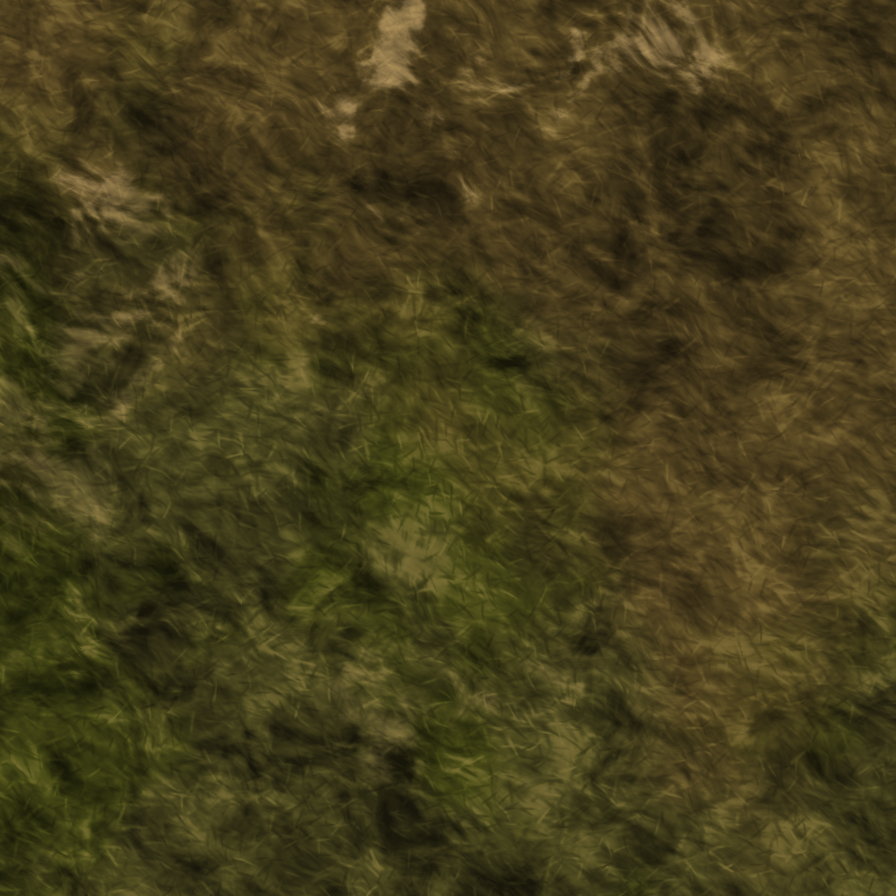
Give the GLSL for this texture, as a WebGL 1 fragment shader.

```glsl
precision highp float;
uniform vec2 u_resolution;

#define BLADE_LAYERS 8
#define BLADE_DENSITY 19.0
#define BLADE_WIDTH 0.075
#define BLADE_OPACITY 0.58
#define CLUMP_CONTRAST 0.72
#define PIT_CONTRAST 0.95
#define STREAK_CONTRAST 0.95
#define BROWN vec3(0.298, 0.242, 0.116)
#define OLIVE vec3(0.264, 0.250, 0.108)
#define GRASS vec3(0.242, 0.252, 0.074)
#define STRAW vec3(0.470, 0.405, 0.220)
#define BARE_SOIL vec3(0.530, 0.440, 0.280)

float hash(vec2 p) {
  return fract(sin(dot(p, vec2(127.1, 311.7))) * 43758.5453);
}

mat2 rotation(float angle) {
  float c = cos(angle), s = sin(angle);
  return mat2(c, s, -s, c);
}

float noise(vec2 p) {
  vec2 cell = floor(p), f = fract(p);
  f = f * f * (3.0 - 2.0 * f);
  float low = mix(hash(cell), hash(cell + vec2(1.0, 0.0)), f.x);
  float high = mix(hash(cell + vec2(0.0, 1.0)), hash(cell + 1.0), f.x);
  return mix(low, high, f.y);
}

// Fractal noise, centred on 0.5
float fbm(vec2 p) {
  float sum = 0.0, amplitude = 0.533;
  for (int i = 0; i < 4; i++) {
    sum += amplitude * noise(p);
    p = rotation(0.6) * p * 2.03 + 17.3;
    amplitude *= 0.5;
  }
  return sum;
}

// Soft curved blades, one per cell: x is coverage, y is brightness
vec2 bladeLayer(vec2 p, float seed, float turn) {
  vec2 home = floor(p);
  vec2 result = vec2(0.0, 1.0);
  for (int j = -1; j <= 1; j++) {
    for (int i = -1; i <= 1; i++) {
      vec2 cell = home + vec2(float(i), float(j));
      vec2 id = cell + seed * 19.7;
      float pick = hash(id + 3.1);
      vec2 centre = cell + 0.2 + 0.6 * vec2(hash(id), hash(id + 7.7));
      // Neighbours lean together, with some stray blades
      float lean = -0.45 + 2.6 * (noise(cell * 0.25 + seed) - 0.5);
      lean += 1.7 * (hash(id + 11.3) - 0.5) - turn;
      vec2 q = (p - centre) * rotation(lean);
      float along = q.x / mix(0.5, 0.9, pick);
      float bend = 0.22 * (hash(id + 5.9) - 0.5) * (along * along - 0.4);
      float width = BLADE_WIDTH * (1.15 - 0.5 * along);
      float mask = 1.0 - smoothstep(0.0, width * 1.6, abs(q.y - bend));
      mask *= 1.0 - smoothstep(0.3, 1.0, abs(along));
      float shade = hash(id + 2.4);
      float brightness = 0.64 + 0.52 * shade + 0.45 * pow(shade, 6.0);
      if (mask > result.x) result = vec2(mask, brightness);
    }
  }
  return result;
}

void main() {
  vec2 uv = gl_FragCoord.xy / u_resolution.y;

  // Dry heath above a diagonal border, grass below it
  float clump = fbm(uv * 6.0 + 4.2);
  float border = dot(uv - vec2(0.5, 0.50), vec2(-0.45, -0.89));
  float green = smoothstep(-0.22, 0.25, border + 0.7 * (fbm(uv * 5.0 + 31.0) - 0.5));
  float lush = smoothstep(0.45, 0.70, fbm(uv * 6.0 + 52.0));

  // Clumps, shaded pits and short matted streaks
  vec2 warp = vec2(noise(uv * 16.0 + 8.0), noise(uv * 16.0 + 23.0)) - 0.5;
  vec2 matted = uv * rotation(-0.5) + 0.03 * warp;
  float streak = fbm(matted * vec2(44.0, 92.0));
  float pit = fbm(uv * 22.0 + 1.2 * warp + 70.0);
  float hollow = smoothstep(0.50, 0.28, fbm(uv * 13.0 + 1.5 * warp + 40.0));
  float tone = 1.02 + CLUMP_CONTRAST * (clump - 0.5);
  tone += PIT_CONTRAST * mix(0.65, 1.1, green) * (pit - 0.5);
  tone += STREAK_CONTRAST * (streak - 0.5);
  tone -= mix(0.16, 0.34, green) * hollow;

  // Overlapping blades, kept dim inside the pits
  float ground = tone;
  for (int k = 0; k < BLADE_LAYERS; k++) {
    float layer = float(k);
    float turn = layer * 0.9;
    vec2 p = rotation(turn) * uv * (BLADE_DENSITY + 5.0 * layer) + layer * 13.7;
    vec2 blade = bladeLayer(p, layer + 1.0, -turn);
    float lit = blade.y * mix(1.0, ground, 0.8);
    tone = mix(tone, lit, blade.x * BLADE_OPACITY * mix(0.75, 1.0, green));
  }

  // Colour by ground cover, bleaching the brightest strands
  vec3 cover = mix(BROWN, mix(OLIVE, GRASS, lush), green);
  vec3 color = cover * clamp(tone, 0.35, 1.75);
  color = mix(color, STRAW, 0.5 * smoothstep(1.12, 1.65, tone));

  // Few ragged patches of pale bare soil
  float bare = fbm(uv * 4.2 + 91.0) + 0.55 * (pit - 0.5) + 0.3 * (streak - 0.5);
  float soil = smoothstep(0.70, 0.88, bare) * (1.0 - 0.7 * green);
  color = mix(color, BARE_SOIL * mix(0.75, 1.15, streak) * sqrt(max(tone, 0.4)), 0.8 * soil);

  gl_FragColor = vec4(color, 1.0);
}
```
